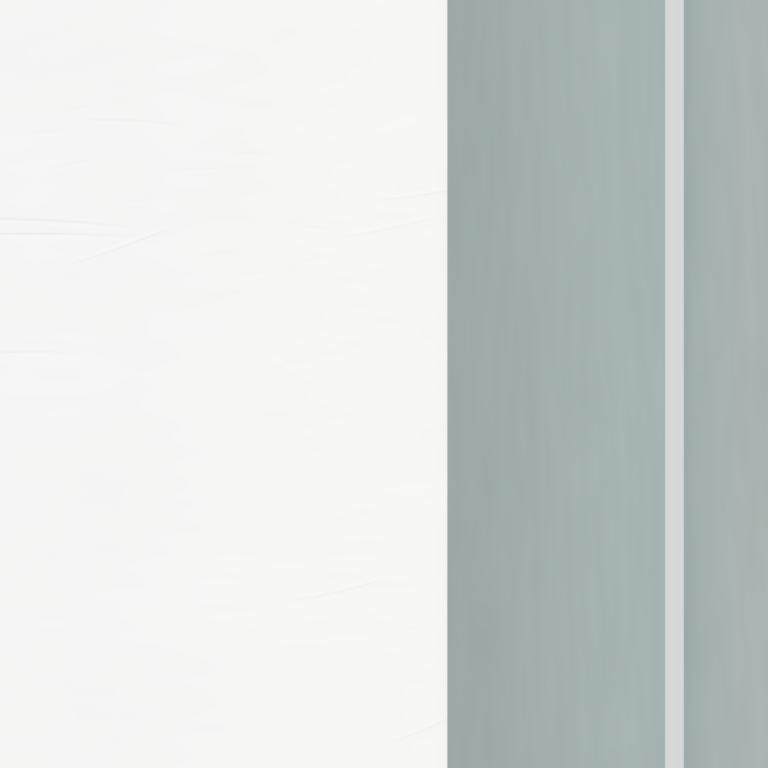
A three.js fragment shader for this background:

```glsl
#define WALL_EDGE 0.5825
#define STRIP_LEFT 0.8660
#define STRIP_RIGHT 0.8905
#define EDGE_SOFT 0.0012
#define CREASE_WIDTH 0.0016
#define CREASE_DEPTH 0.022
#define FAINT_CREASES 14
#define GRAIN 0.010

varying vec2 vUv;

const vec3 PLASTER = vec3(0.960, 0.961, 0.959);
const vec3 PLASTER_WARM = vec3(0.968, 0.968, 0.961);
const vec3 PANEL_DARK = vec3(0.608, 0.660, 0.652);
const vec3 PANEL_LIGHT = vec3(0.652, 0.704, 0.702);
const vec3 PANEL_GREY = vec3(0.668, 0.702, 0.694);
const vec3 STRIP = vec3(0.838, 0.846, 0.848);

float hash(float n) {
  return fract(sin(n * 12.9898) * 4375.85);
}

vec2 gradientAt(vec2 cell) {
  float angle = 6.2832 * hash(dot(cell, vec2(1.0, 57.3)));
  return vec2(cos(angle), sin(angle));
}

float gradientNoise(vec2 p) {
  vec2 i = floor(p);
  vec2 f = p - i;
  vec2 u = f * f * f * (f * (f * 6.0 - 15.0) + 10.0);
  vec2 dx = vec2(1.0, 0.0);
  vec2 dy = vec2(0.0, 1.0);
  float low = mix(dot(gradientAt(i), f), dot(gradientAt(i + dx), f - dx), u.x);
  float high = mix(dot(gradientAt(i + dy), f - dy),
                   dot(gradientAt(i + 1.0), f - 1.0), u.x);
  return mix(low, high, u.y);
}

float softStep(float edge, float x) {
  return smoothstep(edge - EDGE_SOFT, edge + EDGE_SOFT, x);
}

// Thin fold from a to b: a dark line with a pale lip beside it, fading at b
float crease(vec2 p, vec2 a, vec2 b) {
  vec2 ab = b - a;
  float t = dot(p - a, ab) / dot(ab, ab);
  vec2 normal = normalize(vec2(-ab.y, ab.x));
  float bend = 0.003 * sin(3.1416 * clamp(t, 0.0, 1.0));
  float d = clamp((dot(p - a, normal) - bend) / CREASE_WIDTH, -8.0, 8.0);
  float fade = smoothstep(-0.05, 0.15, t) * (1.0 - smoothstep(0.4, 1.0, t));
  return fade * (exp(-d * d) - 0.3 * exp(-0.5 * (d + 2.5) * (d + 2.5)));
}

vec3 plasterColor(vec2 p) {
  vec3 color = mix(PLASTER, PLASTER_WARM, smoothstep(0.1, 0.55, p.x));
  color += 0.006 * gradientNoise(p * vec2(5.0, 7.0));
  color += 0.003 * gradientNoise(p * vec2(12.0, 40.0) + 7.0);

  // Main folds
  float folds = 1.3 * crease(p, vec2(-0.03, 0.716), vec2(0.20, 0.702));
  folds += 1.5 * crease(p, vec2(-0.03, 0.695), vec2(0.20, 0.690));
  folds += crease(p, vec2(0.22, 0.702), vec2(0.06, 0.647));
  folds += crease(p, vec2(-0.03, 0.539), vec2(0.11, 0.540));
  folds += 0.8 * crease(p, vec2(0.11, 0.845), vec2(0.26, 0.834));
  folds += 0.8 * crease(p, vec2(0.50, 0.245), vec2(0.35, 0.213));
  folds += 0.8 * crease(p, vec2(0.59, 0.753), vec2(0.46, 0.738));
  folds += 0.6 * crease(p, vec2(0.57, 0.717), vec2(0.40, 0.685));
  folds += 0.7 * crease(p, vec2(0.59, 0.067), vec2(0.48, 0.025));

  // Faint folds, gathered in the upper part
  for (int i = 0; i < FAINT_CREASES; i++) {
    float n = float(i) + 1.0;
    vec2 start = vec2(0.42 * hash(n), 0.72 + 0.3 * (hash(n + 31.0) - 0.5));
    vec2 run = vec2(0.06 + 0.07 * hash(n + 67.0), 0.04 * hash(n + 93.0) - 0.01);
    folds += 0.25 * crease(p, start, start + run);
  }
  color -= CREASE_DEPTH * folds;

  // Soft shade beside the panel
  return color - 0.018 * exp(min(p.x - WALL_EDGE, 0.0) / 0.006);
}

vec3 panelColor(vec2 p) {
  float slant = p.x + 0.02 * (p.y - 0.5);
  vec3 left = mix(PANEL_DARK, PANEL_LIGHT,
                  smoothstep(WALL_EDGE - 0.03, STRIP_LEFT - 0.04, slant));
  vec3 right = mix(PANEL_LIGHT, PANEL_GREY, smoothstep(0.90, 0.99, p.x));
  right -= 0.045 * exp(-max(p.x - STRIP_RIGHT, 0.0) / 0.016);
  vec3 color = mix(left, right, softStep(0.5 * (STRIP_LEFT + STRIP_RIGHT), p.x));

  // Brushed upright grain
  color += GRAIN * gradientNoise(vec2(slant * 70.0, p.y * 9.0));
  color += 0.6 * GRAIN * gradientNoise(vec2(slant * 28.0, p.y * 3.0) + 19.0);
  return color;
}

void main() {
  vec2 p = vUv;
  vec3 color = mix(plasterColor(p), panelColor(p), softStep(WALL_EDGE, p.x));

  // Pale upright strip, a little brighter in its middle
  float across = clamp((p.x - STRIP_LEFT) / (STRIP_RIGHT - STRIP_LEFT), 0.0, 1.0);
  vec3 strip = STRIP + 0.006 - 0.012 * abs(2.0 * across - 1.0);
  float stripMask = softStep(STRIP_LEFT, p.x) * (1.0 - softStep(STRIP_RIGHT, p.x));
  color = mix(color, strip, stripMask);

  gl_FragColor = vec4(color, 1.0);
}
```
